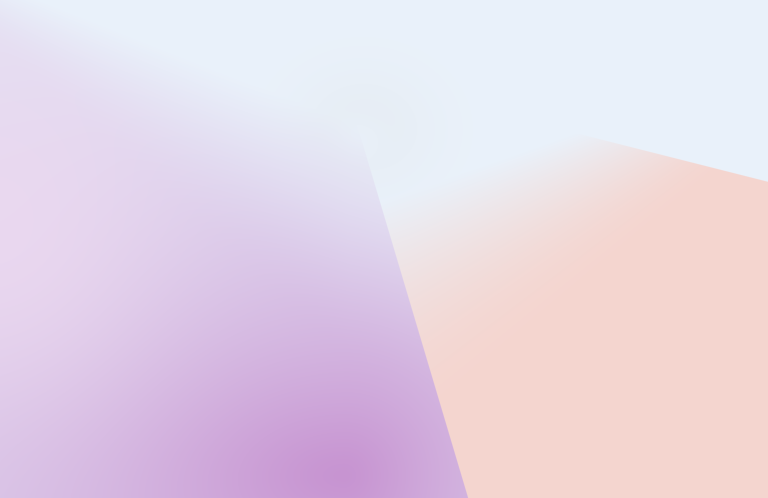
This background is drawn by a WebGL 1 fragment shader. Its source:

```glsl
precision highp float;
// Soft pastel background: pale sky over an orchid slope and a peach slope.
uniform vec2 u_resolution;

const vec3 SKY = vec3(0.914, 0.945, 0.980);
const vec3 ORCHID = vec3(0.780, 0.580, 0.820);
const vec3 BLUSH = vec3(0.925, 0.850, 0.940);
const vec3 PEACH = vec3(0.957, 0.835, 0.812);
const vec3 MIST = vec3(0.895, 0.915, 0.938);

// Signed distance to the line through a and b, positive on its right side.
float lineSide(vec2 p, vec2 a, vec2 b) {
    vec2 d = normalize(b - a);
    return dot(p - a, vec2(d.y, -d.x));
}

// Gaussian spot with separate horizontal and vertical radii.
float glow(vec2 p, vec2 center, vec2 radius) {
    vec2 q = (p - center) / radius;
    return exp(-dot(q, q));
}

// Fades in quickly, then eases to full strength at the given width.
float easeIn(float dist, float width) {
    float rest = 1.0 - clamp(dist / width, 0.0, 1.0);
    return 1.0 - rest * rest;
}

// Antialiased step across a signed distance.
float cover(float dist, float pixel) {
    return smoothstep(-0.75 * pixel, 0.75 * pixel, dist);
}

// Orchid pool, stretched to the left, with a blush along the left side.
vec3 orchidSlope(vec2 p, vec3 sky) {
    vec2 q = p - vec2(0.69, 0.045);
    q.x *= q.x < 0.0 ? 0.55 : 1.0;
    float d = length(q);
    float depth = exp(-1.9 * d * d / (d + 0.05));
    vec3 color = mix(SKY, ORCHID, depth);
    color = mix(color, BLUSH, 0.8 * glow(p, vec2(0.0, 0.53), vec2(0.34, 0.38)));
    float below = lineSide(p, vec2(0.08, 1.0), vec2(0.717, 0.749));
    float width = mix(0.13, 0.45, clamp(p.x / 0.7, 0.0, 1.0));
    return mix(sky, color, easeIn(below, width));
}

// Peach slope whose haze widens toward the valley.
vec3 peachSlope(vec2 p, vec3 sky, float pixel) {
    float below = lineSide(p, vec2(0.803, 0.608), vec2(1.155, 0.733));
    float width = clamp(0.43 - 0.5 * (p.x - 0.924), 0.12, 0.48);
    float ridge = lineSide(p, vec2(1.155, 0.733), vec2(1.542, 0.635));
    return mix(sky, PEACH, easeIn(below, width) * cover(ridge, pixel));
}

void main() {
    float pixel = 1.0 / u_resolution.y;
    // Height spans 0 to 1; horizontal places scale with the canvas width.
    vec2 p = gl_FragCoord.xy / u_resolution * vec2(1.542, 1.0);

    // Sky with a faint misty halo around the valley top.
    float halo = glow(p, vec2(0.73, 0.74), vec2(0.13, 0.11));
    float core = glow(p, vec2(0.72, 0.72), vec2(0.06, 0.05));
    vec3 sky = mix(SKY, MIST, 0.65 * halo * (1.0 - 0.7 * core));

    // Sharp diagonal edge between the two slopes.
    float edge = lineSide(p, vec2(0.940, 0.0), vec2(0.717, 0.749));
    vec3 color = mix(orchidSlope(p, sky), peachSlope(p, sky, pixel), cover(edge, pixel));
    gl_FragColor = vec4(color, 1.0);
}
```
